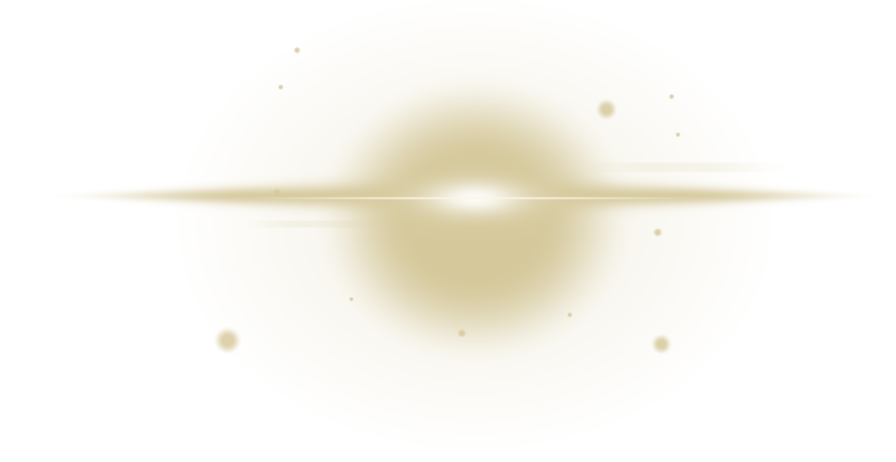
This background is drawn by a Shadertoy shader. Its source:

```glsl
// A pale golden burst on white: wide halo, dense core, a lens-shaped
// horizontal flare with a bright centre, and soft drifting motes.
// Each part yields a coverage value that is layered with mix().

const vec3 WHITE = vec3(1.0);
const vec3 GOLD = vec3(0.837, 0.787, 0.613);
const vec3 CREAM = vec3(0.985, 0.965, 0.89);
const vec2 BURST = vec2(0.058, 0.071);
const float HALF_PI = 1.5707963;

float hash(float n) {
    n = fract(n * 0.1031);
    n *= n + 33.33;
    return fract(n * (n + n));
}

float falloff(float inner, float outer, float d) {
    return 1.0 - smoothstep(inner, outer, d);
}

float gauss(float d, float width) {
    return exp(-d * d / (width * width));
}

// Lens-shaped beam that thins and fades towards both tips
float flare(vec2 p, float halfLength) {
    float u = abs(p.x) / halfLength;
    float thickness = mix(0.036, 0.004, min(u, 1.0));
    return falloff(0.5, 1.0, u) * gauss(p.y, thickness);
}

// Faint horizontal band with feathered ends
float streak(vec2 p, vec2 halfSize) {
    vec2 q = abs(p) / halfSize;
    return falloff(0.2, 1.0, q.x) * falloff(0.6, 1.1, q.y);
}

float mote(vec2 p, float radius) {
    return 0.85 * falloff(0.3 * radius, 1.15 * radius, length(p));
}

// Small motes on an open ring, crowded near its two upper ends
float moteRing(vec2 p) {
    const int COUNT = 9;
    float cover = 0.0;
    for (int i = 0; i < COUNT; i++) {
        float t = 2.0 * float(i) / float(COUNT - 1) - 1.0;
        float angle = radians(264.0 + 126.0 * sin(t * HALF_PI));
        float reach = 0.417 + 0.15 * sin(angle);
        vec2 place = reach * vec2(cos(angle), sin(angle));
        float radius = mix(0.005, 0.01, hash(float(i) + 3.0));
        cover = max(cover, mote(p - place, radius));
    }
    return cover;
}

void mainImage(out vec4 fragColor, in vec2 fragCoord) {
    // Centred coordinates, one unit per canvas height
    vec2 p = (fragCoord - 0.5 * iResolution.xy) / iResolution.y;
    vec2 q = p - BURST;
    vec3 color = WHITE;

    // Halo and core
    float haloDist = length((q + vec2(0.0, 0.056)) / vec2(0.66, 0.50));
    float coreDist = length((q + vec2(0.0, 0.046)) / vec2(0.335, 0.308));
    color = mix(color, GOLD, 0.32 * max(1.0 - haloDist, 0.0));
    color = mix(color, GOLD, falloff(0.42, 1.05, coreDist));

    // Beam and its two faint side bands
    color = mix(color, GOLD, 0.95 * flare(q - vec2(-0.018, 0.005), 0.92));
    float bands = streak(p - vec2(0.508, 0.138), vec2(0.25, 0.012))
                + streak(p - vec2(-0.293, 0.015), vec2(0.17, 0.009));
    color = mix(color, GOLD, 0.16 * bands);

    // Bright centre and thin line of light
    color = mix(color, WHITE, 0.92 * gauss(length(q / vec2(0.105, 0.036)), 1.0));
    float line = gauss(q.y, 0.0024) * falloff(0.12, 0.55, abs(q.x));
    color = mix(color, CREAM, 0.85 * line);

    // Three large motes, then the small ones
    float motes = mote(p - vec2(0.343, 0.263), 0.022);
    motes = max(motes, mote(p - vec2(-0.477, -0.237), 0.028));
    motes = max(motes, mote(p - vec2(0.462, -0.245), 0.021));
    motes = max(motes, moteRing(p - vec2(0.058, 0.045)));
    color = mix(color, GOLD, motes);

    fragColor = vec4(color, 1.0);
}
```
